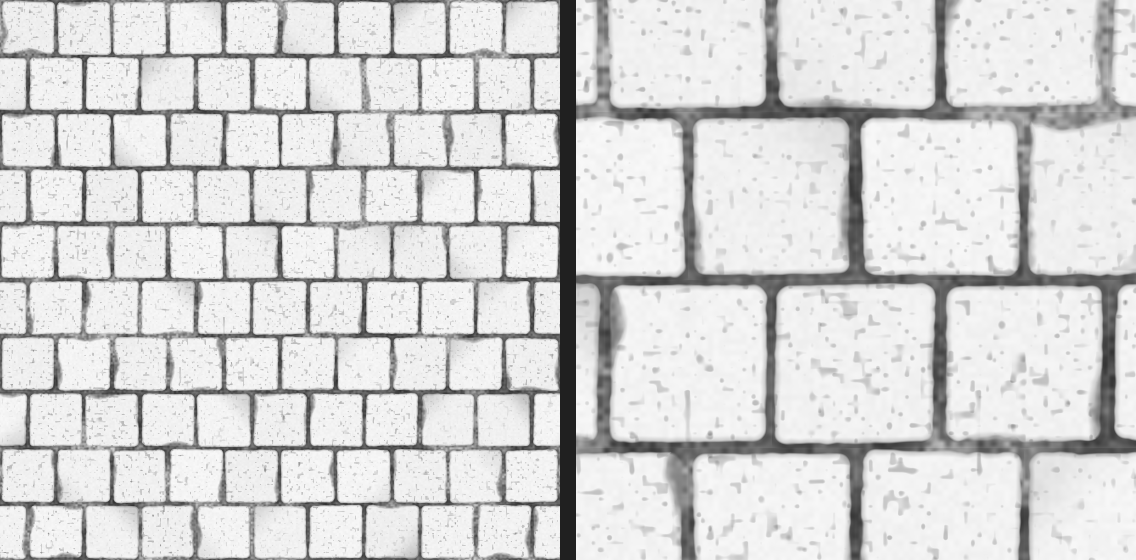
Left, the full canvas; right, a detail of the centre.
Write a Shadertoy shader that draws this texture.

```glsl
// Pale, speckled square setts laid in a 10 x 10 running bond with dark, sandy joints.
// Each sett is a skewed rounded box with worn bites that uncover a grey ledge.
// All noise lattices wrap on the unit canvas, so the pattern tiles.

float hash(vec2 p) {
    vec3 a = fract(vec3(p.xyx) * 0.1031);
    a += dot(a, a.yzx + 33.33);
    return fract((a.x + a.y) * a.z);
}

// Value noise over the unit canvas with a whole number of lattice cells
float noise(vec2 uv, float cells, float seed) {
    vec2 p = uv * cells;
    vec2 i = floor(p), f = fract(p);
    f = f * f * (3.0 - 2.0 * f);
    vec2 a = mod(i, cells) + seed, b = mod(i + 1.0, cells) + seed;
    return mix(mix(hash(a), hash(vec2(b.x, a.y)), f.x),
               mix(hash(vec2(a.x, b.y)), hash(b), f.x), f.y);
}

float roundedBox(vec2 p, vec2 halfSize, float radius) {
    vec2 d = abs(p) - halfSize + radius;
    return length(max(d, 0.0)) + min(max(d.x, d.y), 0.0) - radius;
}

// How far a point lies beyond the bitten sides of a sett
float wornSides(vec2 q, vec2 cell) {
    float worn = -1.0;
    vec2 side = vec2(1.0, 0.0);
    for (int i = 0; i < 4; i++) {
        float seed = 17.0 * float(i) + 5.0;
        float chance = side.x == 0.0 ? 0.75 : 0.5;
        float depth = 0.085 * smoothstep(chance, 1.0, hash(cell + seed));
        float along = dot(q, vec2(-side.y, side.x));
        float centre = 0.8 * (hash(cell + seed + 71.0) - 0.5);
        float reach = (along - centre) / 0.23;
        worn = max(worn, dot(q, side) - 0.468 + depth * exp(-reach * reach));
        side = vec2(-side.y, side.x);
    }
    return worn;
}

void mainImage(out vec4 fragColor, in vec2 fragCoord) {
    vec2 uv = fragCoord / iResolution.xy;
    float edge = 0.007 + 5.0 / iResolution.y;

    // Running bond: even rows move by half a sett
    vec2 p = uv * 10.0;
    p.x += 0.5 * (1.0 - mod(floor(p.y), 2.0));
    vec2 cell = mod(floor(p), 10.0);
    vec2 q = fract(p) - 0.5;

    // Per-sett skew, shift and size
    vec2 jitter = vec2(hash(cell + 101.0), hash(cell + 137.0)) - 0.5;
    vec2 local = q + jitter.yx * 0.016 + q.yx * vec2(0.045, -0.045) * jitter;
    float halfSize = 0.464 + 0.012 * (hash(cell + 163.0) - 0.5);

    // Outline roughness
    float rough = 0.018 * (noise(uv, 60.0, 11.0) - 0.5)
                + 0.014 * (noise(uv, 180.0, 23.0) - 0.5);
    float body = roundedBox(local, vec2(halfSize), 0.075) + rough * 0.7;
    float face = max(body, wornSides(local, cell) + rough * 1.5);

    // Joints: dark hollows and paler sandy patches
    float sand = smoothstep(0.42, 0.8, 0.65 * noise(uv, 14.0, 31.0) + 0.35 * noise(uv, 40.0, 43.0));
    float grain = noise(uv, 256.0, 53.0) - 0.5;
    float joint = mix(0.33, 0.58, sand) + grain * mix(0.16, 0.36, sand);
    joint += 0.16 * (noise(uv, 50.0, 61.0) - 0.5);
    joint += 0.07 * smoothstep(0.02, 0.06, body);

    // Lower ledge in the bites, shaded toward the worn edge
    float ledge = mix(0.52, 0.7, smoothstep(0.045, 0.0, face)) + grain * 0.16;
    ledge = mix(ledge, joint, 0.35 * sand);

    // Sett face: tone, soft stain from one corner, rim and specks
    float tone = 0.948 + 0.025 * (hash(cell + 181.0) - 0.5);
    vec2 corner = sign(vec2(hash(cell + 191.0), hash(cell + 211.0)) - 0.5);
    float stain = smoothstep(0.55, 1.0, hash(cell + 223.0));
    tone -= 0.17 * stain * smoothstep(0.15, 0.95, dot(q, corner)) * (0.6 + 0.8 * noise(uv, 30.0, 73.0));
    tone -= 0.14 * smoothstep(-0.035, 0.0, face);
    float speckles = smoothstep(0.74, 0.96, noise(uv, 230.0, 83.0));
    float pits = smoothstep(0.84, 0.97, noise(uv, 150.0, 97.0));
    tone -= (0.16 * speckles + 0.2 * pits) * (1.0 - 0.6 * stain);
    tone += 0.03 * (noise(uv, 300.0, 109.0) - 0.5);

    // Layers from the joint up to the face
    float shade = mix(joint, ledge, smoothstep(edge, -edge, body));
    shade = mix(shade, tone, smoothstep(edge, -edge, face));
    fragColor = vec4(vec3(clamp(shade, 0.0, 1.0)), 1.0);
}
```
